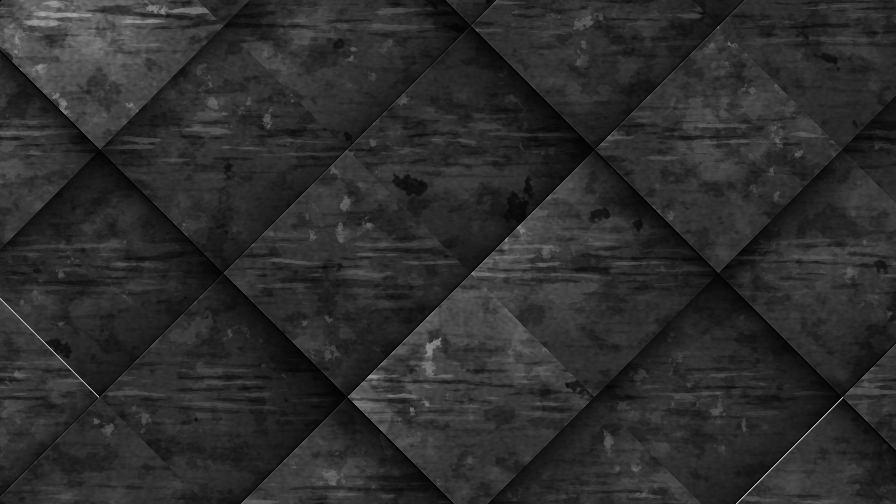
Reproduce this background procedurally as a Shadertoy shader.

```glsl
// Dark overlapping diamond panels with worn, scratched metal and soft edge shadows.

// Lengths are in canvas heights
const float PITCH = 0.491;                    // diamond diagonal
const vec2 ORIGIN = vec2(0.410, -0.014);      // lattice offset along both diagonals
const float SIDE = PITCH * 0.70711;           // diamond side
const float SHADOW_WIDTH = 0.052;
const float SEAM_WIDTH = 0.0022;
const float GLINT_WIDTH = 0.0018;
const vec2 GLINT_RISING = vec2(2.0, 3.0);     // tile with a bright upper-left rim
const vec2 GLINT_FALLING = vec2(-1.0, -1.0);  // tile with a bright upper-right rim
const vec2 GLOW_CENTER = vec2(0.16, 0.94);
const float BASE_TONE = 0.192;
const float PALE_TONE = 0.42;
const float SCRATCH_TONE = 0.40;
const float SOOT_TONE = 0.055;

vec2 hash2(vec2 p) {
    vec3 h = fract(p.xyx * vec3(0.1031, 0.1030, 0.0973));
    h += dot(h, h.yzx + 33.33);
    return fract((h.xx + h.yz) * h.zy);
}

float corner(vec2 cell, vec2 f, vec2 o) {
    return dot(hash2(cell + o) * 2.0 - 1.0, f - o);
}

float gradientNoise(vec2 p) {
    vec2 i = floor(p), f = fract(p);
    vec2 w = f * f * f * (f * (f * 6.0 - 15.0) + 10.0);
    float low = mix(corner(i, f, vec2(0, 0)), corner(i, f, vec2(1, 0)), w.x);
    float high = mix(corner(i, f, vec2(0, 1)), corner(i, f, vec2(1, 1)), w.x);
    return mix(low, high, w.y);
}

float fbm(vec2 p) {
    float sum = 0.0, gain = 1.0;
    for (int i = 0; i < 5; i++) {
        sum += gain * gradientNoise(p);
        p = mat2(1.6, 1.2, -1.2, 1.6) * p + 17.3;
        gain *= 0.58;
    }
    return sum;
}

// 1 when two tile indices are the same
float same(vec2 a, vec2 b) {
    return 1.0 - step(0.5, length(a - b));
}

// Antialiased line around zero distance
float line(float d, float width, float px) {
    return 1.0 - smoothstep(width - 0.5 * px, width + px, d);
}

// Worn surface: stains, flaked paint, horizontal scratches, soot and grain
float wornMetal(vec2 p, vec2 local, vec2 tile) {
    vec2 q = local + 5.0 * hash2(tile + 40.0);
    float tone = BASE_TONE + 0.055 * fbm(q * 4.0);
    float flakes = fbm(q * vec2(13.0, 16.0));
    float area = smoothstep(-0.1, 0.35, fbm(q * 5.0 + 9.0));
    tone += 0.065 * smoothstep(0.02, 0.16, flakes) * area;
    tone -= 0.055 * smoothstep(0.08, 0.3, -flakes);

    // Pale chips gather in the upper half of each tile
    float chips = smoothstep(0.22, 0.42, fbm(q * 25.0 + 3.0));
    float chipArea = smoothstep(0.0, 0.4, fbm(q * 6.0 + 31.0) + 0.6 * local.y);
    tone = mix(tone, PALE_TONE, 0.65 * chips * chipArea);

    // Scratches run through a band across the tile
    float band = exp(-pow((local.y - 0.02) / 0.06, 2.0));
    float streak = gradientNoise(q * vec2(7.0, 85.0)) + 0.35 * fbm(q * vec2(22.0, 100.0));
    tone = mix(tone, SCRATCH_TONE, 0.6 * smoothstep(0.16, 0.42, streak) * band);
    tone *= 1.0 - 0.5 * smoothstep(0.08, 0.38, -streak) * (0.25 + 0.75 * band);

    float soot = smoothstep(0.52, 0.62, fbm(q * 8.0 + 57.0));
    tone = mix(tone, SOOT_TONE, 0.85 * soot);
    tone += 0.045 * gradientNoise(p * vec2(100.0, 140.0));
    tone += 0.035 * gradientNoise(p * 65.0);
    return tone;
}

void mainImage(out vec4 fragColor, in vec2 fragCoord) {
    float px = 1.0 / iResolution.y;
    vec2 p = fragCoord * px;

    // Diagonal lattice: tile index, position inside it and local offset
    vec2 grid = (vec2(p.x + p.y, p.x - p.y) - ORIGIN) / PITCH;
    vec2 tile = floor(grid), inside = fract(grid);
    vec2 c = (tile + 0.5) * PITCH + ORIGIN;
    vec2 local = p - 0.5 * vec2(c.x + c.y, c.x - c.y);
    float upRight = (1.0 - inside.x) * SIDE, downLeft = inside.x * SIDE;
    float upLeft = inside.y * SIDE, downRight = (1.0 - inside.y) * SIDE;

    float tone = wornMetal(p, local, tile);

    // Each panel fades away from its upper corner; some are lighter
    tone *= 0.91 + 0.22 * hash2(tile).x + 0.5 * local.y;
    float lit = same(vec2(tile.y), vec2(1.0)) * step(0.5, tile.x) * step(tile.x, 2.5);
    tone *= 1.0 + 0.55 * lit * exp(-upLeft / 0.11);
    tone *= 1.0 + 0.7 * exp(-dot(p - GLOW_CENTER, p - GLOW_CENTER) / 0.055);

    // Alternate falling edges and every third rising edge cast deep shadows
    float deepFall = 1.0 - step(0.5, mod(tile.x, 2.0));
    float deepRise = step(1.5, mod(tile.y, 3.0));
    float castAbove = 1.0 - step(1.5, mod(tile.y + 1.0, 3.0));
    tone *= 1.0 - 0.82 * deepFall * exp(-upRight / SHADOW_WIDTH);
    tone *= 1.0 - 0.72 * deepRise * exp(-upLeft / SHADOW_WIDTH);
    tone *= 1.0 - 0.5 * castAbove * exp(-downRight / SHADOW_WIDTH);

    // Fine seams and faint highlights on raised edges
    tone *= 1.0 - 0.6 * deepFall * line(upRight, SEAM_WIDTH, px);
    tone *= 1.0 - 0.5 * castAbove * line(downRight, SEAM_WIDTH, px);
    tone += 0.045 * (1.0 - deepRise) * line(upLeft, SEAM_WIDTH, px);
    tone += 0.03 * (1.0 - deepFall) * line(downLeft, SEAM_WIDTH, px);

    // Two polished rims
    float glint = same(tile, GLINT_RISING) * line(upLeft, GLINT_WIDTH, px);
    glint += same(tile, GLINT_FALLING) * line(upRight, GLINT_WIDTH, px);
    tone = mix(tone, 0.72, glint);

    fragColor = vec4(vec3(clamp(tone, 0.02, 0.8)), 1.0);
}
```
